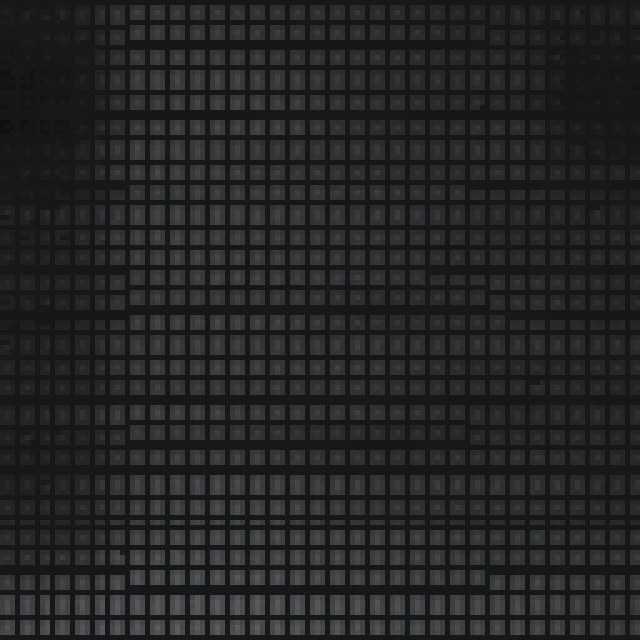
Reproduce this pattern procedurally as a three.js fragment shader.

```glsl
varying vec2 vUv;

const float BLOCKS = 128.0;
const float TAU = 6.28318;
const float LEFT_BREAK = 26.0;

float hash(vec2 p) {
  vec3 q = fract(p.xyx * vec3(0.1031, 0.1030, 0.0973));
  q += dot(q, q.yzx + 33.33);
  return fract((q.x + q.y) * q.z);
}

float noise(vec2 p) {
  vec2 i = floor(p), f = fract(p);
  f = f * f * (3.0 - 2.0 * f);
  return mix(mix(hash(i), hash(i + vec2(1.0, 0.0)), f.x),
             mix(hash(i + vec2(0.0, 1.0)), hash(i + 1.0), f.x), f.y);
}

float bump(float x, float centre, float width) {
  float d = (x - centre) / width;
  return exp(-d * d);
}

// Columns are regular, except for a tighter group at the left
float columnStart(float col) {
  return col < 6.0 ? floor(3.7 * col + 0.7) : 4.0 * col - 2.0;
}

float columnAt(float x) {
  return x < 22.0 ? ceil((x + 0.3) / 3.7) - 1.0 : floor((x + 2.0) / 4.0);
}

// Rows drift in spacing and some slip by a block beyond the side breaks
float rowStart(float row, float x) {
  float y = 2.0 + 4.385 * row - 0.75 * cos(TAU * row / 14.0);
  y += 0.5 * bump(row, 14.5, 2.45) + 1.5 * bump(row, 22.0, 1.73);
  y -= 1.5 * bump(row, 25.0, 1.41);
  float rightBreak = 82.0 + 4.0 * floor(5.0 * hash(vec2(row, 7.0)));
  float outside = 1.0 - step(LEFT_BREAK, x) * step(x, rightBreak);
  float slips = max(step(abs(row - 13.5), 0.6), step(0.75, hash(vec2(row, 3.0))));
  return floor(y) + outside * slips;
}

// Broad light over the wall; y runs downward
float wallLight(vec2 p) {
  float light = 0.172 + 0.062 * bump(p.x, 0.32, 0.27);
  light += 0.085 * smoothstep(0.68, 1.0, p.y);
  float leftShade = 1.0 - smoothstep(0.1, 0.23, p.x);
  light *= 1.0 - 0.3 * leftShade * (1.0 - smoothstep(0.82, 0.97, p.y));
  light *= 1.0 - 0.12 * smoothstep(0.8, 1.0, p.x);
  light -= 0.055 * bump(p.y, 0.16, 0.11) * (leftShade + smoothstep(0.8, 0.9, p.x));
  light -= 0.045 * bump(p.y, 0.685, 0.018) * bump(p.x, 0.5, 0.3);
  light -= 0.015 * bump(p.y, 0.0, 0.12);
  return light + 0.03 * (noise(p * vec2(5.0, 26.0)) - 0.5);
}

vec3 gapColour(vec2 block) {
  float warmth = smoothstep(0.55, 0.7, noise(block * vec2(0.08, 0.3)));
  return mix(vec3(0.085, 0.09, 0.093), vec3(0.1, 0.091, 0.089), warmth);
}

// Lighter core, strengthened to a full-height strip under bright light
vec3 tileColour(vec2 block, vec2 local, vec2 size, float light) {
  float middle = step(abs(local.x - 1.0), 0.5);
  float inside = step(0.5, local.y) * step(local.y, size.y - 1.5);
  float strip = smoothstep(0.19, 0.25, light);
  float core = middle * max(inside, 0.7 * strip);
  float tone = light * (0.95 + 0.2 * core + 0.08 * (hash(block) - 0.5));
  tone *= 1.0 - 0.06 * step(local.y, 0.5);
  float redness = 0.025 * (hash(block + 41.0) - 0.5) + 0.018 * core;
  return tone * vec3(0.97 + redness, 1.0 - 0.5 * redness, 1.025);
}

vec3 wallColour(vec2 p) {
  vec2 block = floor(vec2(p.x, 1.0 - p.y) * BLOCKS);
  vec3 colour = gapColour(block);
  float col = columnAt(block.x);
  float left = columnStart(col);
  float width = min(3.0, columnStart(col + 1.0) - left - 1.0);
  float guess = floor((block.y - 1.0) / 4.385);

  for (int k = -2; k <= 1; k++) {
    float row = guess + float(k);
    float top = rowStart(row, left);
    float tall = 3.0 + step(mod(row, 3.0), 0.5);
    vec2 size = vec2(width, min(tall, rowStart(row + 1.0, left) - top - 1.0));
    vec2 local = block - vec2(left, top);
    bool inTile = local.x < size.x && local.y >= 0.0 && local.y < size.y;
    if (inTile && row >= 0.0 && row < 29.0) {
      float light = wallLight((vec2(left, top) + 0.5 * size) / BLOCKS);
      vec3 tile = tileColour(block, local, size, light);
      // Worn tiles lose short runs of blocks in the shade
      float wear = 0.4 * (1.0 - smoothstep(0.1, 0.15, light));
      float lost = step(hash(vec2(floor(block.x / 2.0), block.y)), wear);
      colour = mix(tile, colour, 0.85 * lost);
    }
  }
  return colour;
}

void main() {
  vec2 footprint = fwidth(vUv);
  vec3 colour = vec3(0.0);
  // Four samples smooth the block edges
  for (int i = 0; i < 4; i++) {
    vec2 corner = vec2(mod(float(i), 2.0), floor(float(i) / 2.0)) - 0.5;
    colour += 0.25 * wallColour(vUv + 0.5 * corner * footprint);
  }
  gl_FragColor = vec4(colour, 1.0);
}
```
